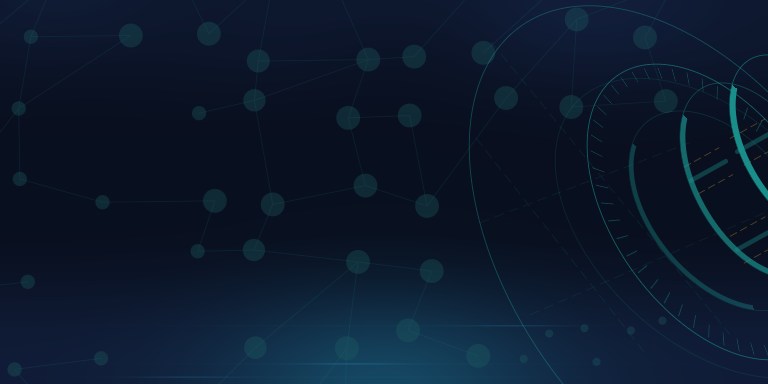
Write a WebGL 2 fragment shader that draws this background.

```glsl
#version 300 es
precision highp float;
// A dark navy backdrop with a teal floor glow, a web of linked discs and tilted dial rings.
// Discs sit in jittered cells and link to neighbours; rings are sheared ellipses with
// approximate distances. Units are canvas heights, so the view spans 2 by 1.

#define CELL 0.2
#define JITTER 0.62
#define DISC_ALPHA 0.34
#define LINK_ALPHA 0.13
#define TILT 0.45
#define TICKS 50.0
#define HAIRLINE 0.0011
#define NAVY vec3(0.033, 0.058, 0.118)
#define BLUE vec3(0.065, 0.115, 0.225)
#define TEAL vec3(0.10, 0.58, 0.56)
#define GOLD vec3(0.62, 0.48, 0.16)

uniform vec2 u_resolution;
out vec4 fragColor;

vec2 hash2(vec2 c) {
  return fract(sin(vec2(dot(c, vec2(127.1, 311.7)), dot(c, vec2(269.5, 183.3)))) * 43758.5);
}

// Coverage of a stroke or disc edge, softened over one pixel.
float cover(float d, float halfWidth) {
  return clamp((halfWidth - d) * u_resolution.y + 0.5, 0.0, 1.0);
}

// Distance to a segment, and the length travelled along it.
vec2 segment(vec2 p, vec2 a, vec2 b) {
  vec2 ab = b - a;
  float t = clamp(dot(p - a, ab) / dot(ab, ab), 0.0, 1.0);
  return vec2(length(p - a - ab * t), t * length(ab));
}

float dashes(vec2 p, vec2 a, vec2 b, float period) {
  vec2 s = segment(p, a, b);
  return cover(s.x, HAIRLINE) * step(fract(s.y / period), 0.65);
}

// Disc centre and radius of a cell; a zero radius marks an empty cell.
vec3 node(vec2 c) {
  vec2 h = hash2(c);
  vec2 centre = (c + 0.5 + (h - 0.5) * JITTER) * CELL;
  float big = max(smoothstep(0.55, 0.7, centre.x), step(0.82, h.x));
  float kept = step(h.y, 0.9) * (1.0 - step(1.27, centre.x) * step(centre.y, 0.66));
  kept *= step(centre.x, 1.8);
  return vec3(centre, kept * mix(0.0185, 0.031, big));
}

float link(vec2 p, vec3 a, vec3 b, float chance) {
  float linked = step(0.001, min(a.z, b.z)) * step(chance, 0.5);
  return linked * cover(segment(p, a.xy, b.xy).x, HAIRLINE);
}

// x: opacity of discs, y: opacity of links.
vec2 network(vec2 p) {
  vec2 base = floor(p / CELL), result = vec2(0.0);
  for (int j = -1; j <= 1; j++)
    for (int i = -1; i <= 1; i++) {
      vec2 c = base + vec2(i, j);
      vec2 h = hash2(c + 41.0);
      vec3 n = node(c);
      float lines = link(p, n, node(c + vec2(1, 0)), h.x);
      lines = max(lines, link(p, n, node(c + vec2(0, 1)), h.y));
      lines = max(lines, link(p, n, node(c + vec2(1, 1)), 1.2 - h.x));
      float disc = n.z > 0.0 ? cover(length(p - n.xy), n.z) : 0.0;
      result = max(result, vec2(disc, lines));
    }
  return result;
}

// Small specks below the dial.
float specks(vec2 p) {
  vec2 c = floor(p * 10.0), h = hash2(c + 7.0);
  vec2 centre = (c + 0.2 + 0.6 * h) / 10.0;
  float inside = step(1.33, centre.x) * step(centre.x, 1.75) * step(centre.y, 0.22);
  return inside * step(h.x, 0.75) * cover(length(p - centre), 0.0105);
}

// Signed distance to a tilted ellipse, and the angle around it.
vec2 ring(vec2 p, vec2 centre, vec2 extent) {
  vec2 u = (p - centre) / extent;
  float k = 1.0 - TILT * TILT;
  vec2 w = vec2((u.x + TILT * u.y) / sqrt(k), u.y);
  float f = length(w);
  float slope = length((u + TILT * u.yx) / extent) / (k * max(f, 0.001));
  return vec2((f - 1.0) / max(slope, 0.001), atan(w.y, w.x));
}

// Thin ring with a heavy arc along its left side.
float arcRing(vec2 p, vec2 centre, vec2 extent, float weight) {
  vec2 r = ring(p, centre, extent);
  float heavy = step(cos(1.1), cos(r.y - 3.5));
  return max(0.6 * cover(abs(r.x), HAIRLINE), heavy * cover(abs(r.x + weight), weight));
}

// Slanted bar flanked by gold dashes.
vec3 bar(vec3 col, vec2 p, vec2 a) {
  vec2 b = a + vec2(0.09, 0.05), side = vec2(0.018, -0.035);
  col = mix(col, TEAL, 0.36 * cover(segment(p, a, b).x, 0.006));
  float gold = max(dashes(p, a + side, b + side, 0.03), dashes(p, a - side, b - side, 0.03));
  return mix(col, GOLD, 0.5 * gold);
}

vec3 backdrop(vec2 p) {
  float cloud = 0.5 + 0.25 * sin(p.x * 5.0 + sin(p.y * 7.0)) + 0.2 * sin(p.x * 9.0 - p.y * 6.0);
  float top = smoothstep(0.62, 1.05, p.y) * (0.45 + 0.4 * cloud);
  top += 0.35 * exp(-dot((p - vec2(1.62, 0.98)) * vec2(2.5, 4.0), (p - vec2(1.62, 0.98)) * vec2(2.5, 4.0)));
  float floorHaze = smoothstep(0.42, 0.05, p.y) * 0.9;
  vec3 col = mix(NAVY, BLUE, clamp(top + floorHaze, 0.0, 1.0));
  vec2 g = (p - vec2(1.0, -0.02)) / vec2(0.43, 0.24);
  col += vec3(0.02, 0.17, 0.17) * exp(-dot(g, g));
  // Floor lines spread apart with distance, each with a bright glint.
  for (int i = 0; i < 3; i++) {
    float k = float(i), d = abs(p.y - 0.018 * pow(2.9, k));
    float glint = exp(-pow((p.x - 0.48 - 0.43 * k) * 8.0, 2.0));
    col += vec3(0.03, 0.13, 0.17) * cover(d, HAIRLINE) * (0.2 * exp(-pow(p.x - 0.95, 2.0) * 4.0) + glint);
  }
  return col;
}

void main() {
  vec2 p = gl_FragCoord.xy / u_resolution.y;
  vec3 col = backdrop(p);

  vec2 web = network(p);
  col = mix(col, TEAL, LINK_ALPHA * web.y);
  col = mix(col, vec3(0.11, 0.37, 0.38), DISC_ALPHA * max(web.x, specks(p)));

  // Faint construction lines.
  float guide = dashes(p, vec2(1.24, 0.64), vec2(1.68, 0.08), 0.04);
  guide = max(guide, dashes(p, vec2(1.25, 0.42), vec2(1.8, 0.63), 0.04));
  guide = max(guide, dashes(p, vec2(1.28, 0.89), vec2(1.9, 0.13), 0.04));
  guide = max(guide, dashes(p, vec2(1.38, 0.18), vec2(2.0, 0.45), 0.04));
  col = mix(col, TEAL, 0.13 * guide);

  // Dial: outer rings, tick ring, then heavy arcs.
  float outer = cover(abs(ring(p, vec2(1.79, 0.318), vec2(0.568, 0.667)).x), HAIRLINE);
  float faint = cover(abs(ring(p, vec2(1.846, 0.406), vec2(0.40, 0.39)).x), HAIRLINE);
  vec2 dial = ring(p, vec2(1.857, 0.448), vec2(0.328, 0.385));
  float spacing = abs(fract(dial.y * TICKS / 6.28319) - 0.5) * 6.28319 / TICKS * 0.35;
  float ticks = cover(spacing, HAIRLINE) * cover(abs(dial.x + 0.024), 0.015);
  col = mix(col, TEAL, 0.45 * outer + 0.16 * faint);
  col = mix(col, TEAL, max(0.62 * cover(abs(dial.x), HAIRLINE), 0.42 * ticks));

  col = bar(col, p, vec2(1.80, 0.53));
  col = bar(col, p, vec2(1.92, 0.605));
  col = bar(col, p, vec2(1.92, 0.35));
  col = mix(col, TEAL, 0.36 * arcRing(p, vec2(1.88, 0.451), vec2(0.242, 0.26), 0.006));
  col = mix(col, TEAL, 0.68 * arcRing(p, vec2(1.969, 0.529), vec2(0.198, 0.255), 0.007));
  col = mix(col, TEAL, 0.95 * arcRing(p, vec2(2.08, 0.62), vec2(0.18, 0.237), 0.008));

  fragColor = vec4(col, 1.0);
}
```
